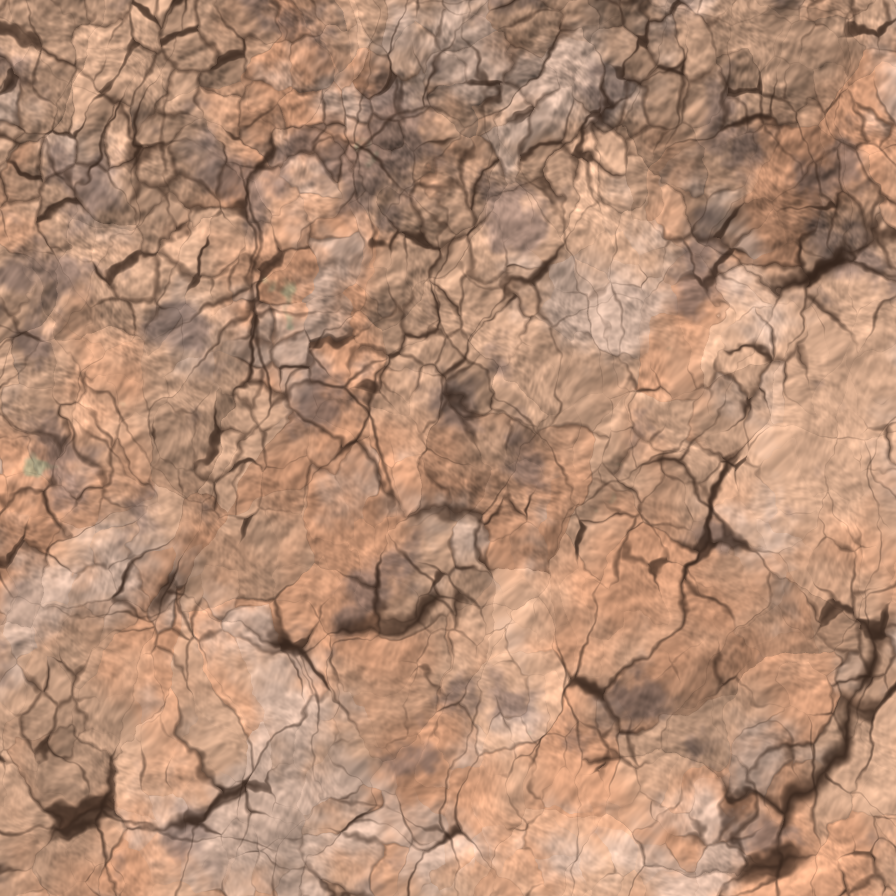
A Shadertoy shader for this texture:

```glsl
const vec3 ORANGE_ROCK = vec3(0.815, 0.600, 0.470);
const vec3 TAN_ROCK = vec3(0.760, 0.605, 0.500);
const vec3 PALE_ROCK = vec3(0.770, 0.660, 0.595);
const vec3 STAIN = vec3(0.460, 0.385, 0.360);
const vec3 LICHEN = vec3(0.560, 0.610, 0.490);
const vec3 CREVICE = vec3(0.210, 0.145, 0.110);
const vec2 LIGHT = vec2(-0.45, 0.89);
const float BIG_DENSITY = 4.5;
const float MID_DENSITY = 10.0;
const float SMALL_DENSITY = 23.0;
const float CRACK_WIDTH = 0.0055;
const float SHADOW_REACH = 0.24;
const float RELIEF_STEP = 0.006;
const int SAMPLES = 2;

struct Block { float facet; float crack; float shadow; float tint; };

vec2 hash2(vec2 p) {
    vec3 q = fract(p.xyx * vec3(0.1031, 0.1030, 0.0973));
    q += dot(q, q.yzx + 33.33);
    return fract((q.xx + q.yz) * q.zy);
}

float corner(vec2 cell, vec2 offset) {
    return dot(hash2(cell) * 2.0 - 1.0, offset);
}

float gradientNoise(vec2 p) {
    vec2 i = floor(p), f = p - i;
    vec2 u = f * f * f * (f * (f * 6.0 - 15.0) + 10.0);
    vec2 e = vec2(1.0, 0.0);
    return mix(mix(corner(i, f), corner(i + e, f - e), u.x),
               mix(corner(i + e.yx, f - e.yx), corner(i + 1.0, f - 1.0), u.x), u.y);
}

float fbm(vec2 p, int octaves) {
    float sum = 0.0, amp = 1.0;
    for (int i = 0; i < octaves; i++) {
        sum += amp * gradientNoise(p);
        p = mat2(1.6, 1.2, -1.2, 1.6) * p + 7.3;
        amp *= 0.57;
    }
    return sum;
}

// Tilted polygonal blocks; higher neighbours on the lit side cast shadows
Block blocks(vec2 p, float density, float angle, float stretch, float openness) {
    float c = cos(angle), s = sin(angle);
    mat2 turn = mat2(c, s, -s, c);
    vec2 q = turn * p * density * vec2(stretch, 1.0 / stretch) + density * 3.0;
    vec2 light = normalize(turn * LIGHT);
    vec2 home = floor(q), id = home, own = vec2(0.0);
    float nearest = 9.0;
    for (int y = -1; y <= 1; y++)
    for (int x = -1; x <= 1; x++) {
        vec2 cell = home + vec2(x, y);
        vec2 to = cell + 0.08 + 0.84 * hash2(cell) - q;
        float d = dot(to, to);
        if (d < nearest) { nearest = d; id = cell; own = to; }
    }
    float height = hash2(id + 17.0).x;
    float edge = 1.0, shadow = 0.0;
    for (int y = -1; y <= 1; y++)
    for (int x = -1; x <= 1; x++) {
        if (x == 0 && y == 0) continue;
        vec2 cell = id + vec2(x, y);
        vec2 to = cell + 0.08 + 0.84 * hash2(cell) - q;
        vec2 dir = normalize(to - own);
        float border = dot(0.5 * (to + own), dir);
        float drop = (hash2(cell + 17.0).x - height) * dot(dir, light);
        edge = min(edge, border);
        shadow = max(shadow, smoothstep(0.0, 0.07, drop * SHADOW_REACH * openness - border));
    }
    vec2 tilt = hash2(id + 41.0) * 2.0 - 1.0;
    float facet = dot(tilt, light) - 0.5 * dot(own, light);
    float width = CRACK_WIDTH * density * openness + 0.002;
    float crack = (1.0 - smoothstep(0.0, width, edge)) * min(openness, 1.0);
    return Block(facet, crack, shadow * min(openness, 1.0), hash2(id + 73.0).x);
}

vec3 cliff(vec2 uv) {
    // Ragged outlines
    vec2 p = uv + 0.055 * vec2(fbm(uv * 5.0, 3), fbm(uv * 5.0 + 31.0, 3));
    p += 0.011 * vec2(fbm(uv * 28.0 + 11.0, 3), fbm(uv * 28.0 + 57.0, 3));

    // Smaller, more broken stone towards the upper left
    float rubble = smoothstep(0.1, 0.75, uv.y - 0.35 * uv.x + 0.35 * fbm(uv * 3.0 + 5.0, 2));
    float open = smoothstep(-0.25, 0.4, fbm(uv * 6.0 + 20.0, 3));
    float openFine = smoothstep(-0.1, 0.5, fbm(uv * 9.0 + 44.0, 3) + 0.25 * rubble);
    Block big = blocks(p, BIG_DENSITY, 0.25, 1.15, 0.15 + 0.75 * open);
    Block mid = blocks(p + 0.37, MID_DENSITY, 0.45, 1.25, 0.1 + 0.9 * open);
    Block small = blocks(p + 0.71, SMALL_DENSITY, -0.15, 1.15, 0.05 + 1.1 * openFine);

    // Light on the facets and on the rough surface
    vec2 grain = uv * 13.0 + 0.4 * fbm(uv * 9.0, 2);
    float relief = fbm(grain, 5) - fbm(grain + LIGHT * RELIEF_STEP * 13.0, 5);
    float light = 1.0 + 0.085 * big.facet + 0.09 * mid.facet
                + (0.04 + 0.06 * rubble) * small.facet + (0.8 + 0.4 * rubble) * relief;
    light -= 0.06 * rubble;

    // Mineral colours
    float weather = fbm(uv * 4.0 + 63.0, 4) + 0.5 * (mid.tint - 0.5);
    vec3 rock = mix(ORANGE_ROCK, TAN_ROCK, smoothstep(-0.35, 0.25, weather + 0.2 * rubble));
    rock = mix(rock, PALE_ROCK, 0.85 * smoothstep(0.05, 0.5, fbm(uv * 5.0 + 90.0, 5) + 0.3 * (small.tint - 0.4)));
    float stain = smoothstep(0.2, 0.55, fbm(uv * 8.0 + 120.0, 5) + 0.15 * rubble);
    rock = mix(rock, STAIN, 0.65 * stain);
    rock = mix(rock, LICHEN, 0.6 * smoothstep(0.58, 0.75, fbm(uv * 11.0 + 150.0, 4)));

    // Crevices and cast shadows
    float lit = (1.0 - 0.7 * big.crack) * (1.0 - 0.6 * mid.crack) * (1.0 - 0.5 * small.crack);
    lit *= (1.0 - 0.85 * big.shadow) * (1.0 - 0.75 * mid.shadow) * (1.0 - 0.6 * small.shadow);
    return mix(CREVICE, rock * light, lit);
}

void mainImage(out vec4 fragColor, in vec2 fragCoord) {
    vec3 sum = vec3(0.0);
    for (int y = 0; y < SAMPLES; y++)
    for (int x = 0; x < SAMPLES; x++) {
        vec2 offset = (vec2(x, y) + 0.5) / float(SAMPLES) - 0.5;
        sum += cliff((fragCoord + offset) / iResolution.y);
    }
    fragColor = vec4(clamp(sum / float(SAMPLES * SAMPLES), 0.0, 1.0), 1.0);
}
```
